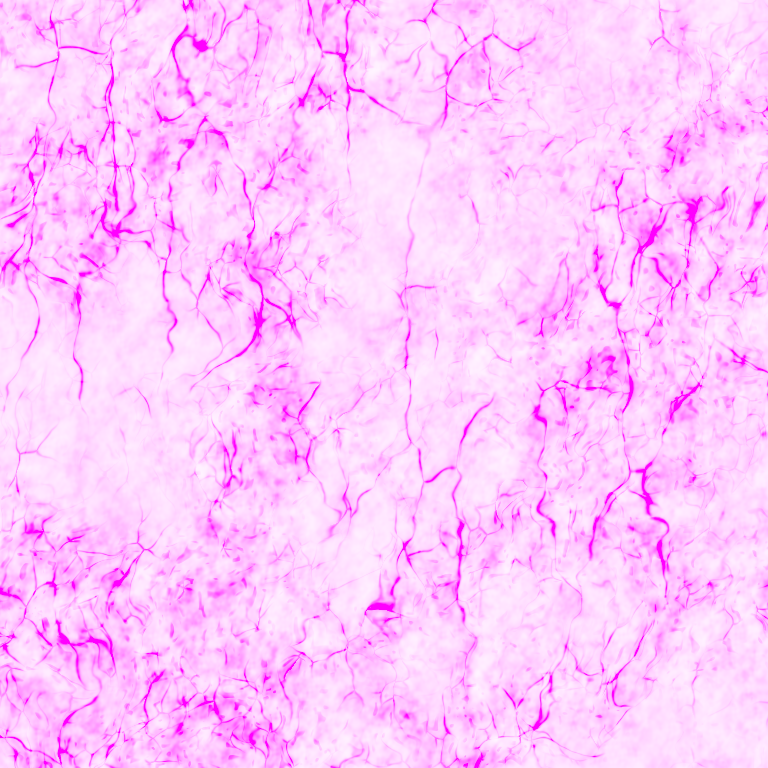
This texture is drawn by a Shadertoy shader. Its source:

```glsl
// Weathered, flaky bark in pale pink with magenta cracks.
// Layered noise sets the logarithm of a stain; warped, stretched Voronoi
// borders, broken up by noise masks, add cracks at three sizes.

#define BASE_STAIN 0.152
#define LEAN 0.10
#define BROAD_CONTRAST 1.3
#define FLAKE_CONTRAST 1.9
#define GRAIN_CONTRAST 1.25
#define SPECK_CONTRAST 0.75
#define LONG_CELLS vec2(9.0, 3.4)
#define FLAKE_CELLS vec2(22.0, 14.0)
#define CHIP_CELLS vec2(46.0, 34.0)
#define CRACK_WIDTH 0.0021

float hash(vec2 p) {
    vec3 q = fract(p.xyx * 0.1031);
    q += dot(q, q.yzx + 33.33);
    return fract((q.x + q.y) * q.z);
}

vec2 hash2(vec2 p) {
    return vec2(hash(p), hash(p + 71.7));
}

float noise(vec2 p) {
    vec2 i = floor(p), f = fract(p);
    f = f * f * (3.0 - 2.0 * f);
    float low = mix(hash(i), hash(i + vec2(1, 0)), f.x);
    float high = mix(hash(i + vec2(0, 1)), hash(i + vec2(1, 1)), f.x);
    return mix(low, high, f.y);
}

// Layered noise around zero
float fbm(vec2 p, int octaves) {
    float sum = 0.0, total = 0.0, amplitude = 1.0;
    for (int i = 0; i < octaves; i++) {
        sum += amplitude * (noise(p) - 0.5);
        total += amplitude;
        amplitude *= 0.5;
        p = mat2(1.6, 1.2, -1.2, 1.6) * p + 17.3;
    }
    return sum / total;
}

// Distance to the nearest Voronoi border, in canvas units
float borderDistance(vec2 p, vec2 cells) {
    vec2 q = p * cells + cells.yx;
    vec2 home = floor(q), nearest = vec2(9.0), second = vec2(9.0);
    for (int y = -1; y <= 1; y++)
    for (int x = -1; x <= 1; x++) {
        vec2 cell = home + vec2(x, y);
        vec2 offset = cell + hash2(cell) - q;
        if (dot(offset, offset) < dot(nearest, nearest)) {
            second = nearest;
            nearest = offset;
        } else if (dot(offset, offset) < dot(second, second)) {
            second = offset;
        }
    }
    vec2 across = normalize(second - nearest);
    return dot(0.5 * (nearest + second), across) / length(across * cells);
}

// Soft broken crack: dark core with a faint halo
float crack(vec2 p, vec2 cells, float width, float threshold) {
    float d = borderDistance(p, cells);
    float mask = smoothstep(threshold, threshold + 0.22, noise(p * cells * 0.9 + 40.0));
    float breaks = smoothstep(0.15, 0.65, noise(p * vec2(95.0, 70.0) + 9.0));
    float w = width * (0.55 + 0.6 * breaks);
    float core = exp(-d * d / (w * w)) * (0.3 + 0.7 * breaks);
    return mask * (core + 0.22 * exp(-d / (4.0 * width)));
}

void mainImage(out vec4 fragColor, in vec2 fragCoord) {
    vec2 p = fragCoord / iResolution.y;
    p.x -= LEAN * p.y;

    // Ragged domain for flakes and cracks
    vec2 bend = vec2(fbm(p * 9.0, 4), fbm(p * 9.0 + 31.0, 4));
    vec2 ragged = vec2(noise(p * 48.0), noise(p * 48.0 + 53.0)) - 0.5;
    vec2 warped = p + 0.08 * bend + 0.009 * ragged;

    // Smooth pale areas against rough stained ones
    float broad = fbm(p * vec2(7.0, 4.0) + 3.0, 4);
    float rough = smoothstep(-0.18, 0.16, broad + 0.5 * bend.x);
    float flakes = fbm(warped * vec2(34.0, 25.0), 3);
    float grain = fbm(p * vec2(120.0, 105.0), 2);
    float speck = smoothstep(0.68, 0.92, noise(warped * vec2(150.0, 130.0)));

    float depth = BROAD_CONTRAST * broad;
    depth += FLAKE_CONTRAST * flakes * (0.6 + 0.6 * rough);
    depth += GRAIN_CONTRAST * grain * (0.6 + 0.5 * rough);
    depth += SPECK_CONTRAST * speck * rough;

    // Long fissures, flake outlines and small chips
    depth += 1.55 * crack(warped, LONG_CELLS, CRACK_WIDTH, 0.52);
    depth += 1.25 * crack(warped, FLAKE_CELLS, CRACK_WIDTH * 0.85, 0.54);
    depth += 0.95 * crack(warped, CHIP_CELLS, CRACK_WIDTH * 0.7, 0.52) * (0.35 + 0.65 * rough);

    float stain = clamp(BASE_STAIN * exp(depth), 0.02, 1.0);
    fragColor = vec4(1.0, 1.0 - stain, 1.0, 1.0);
}
```
